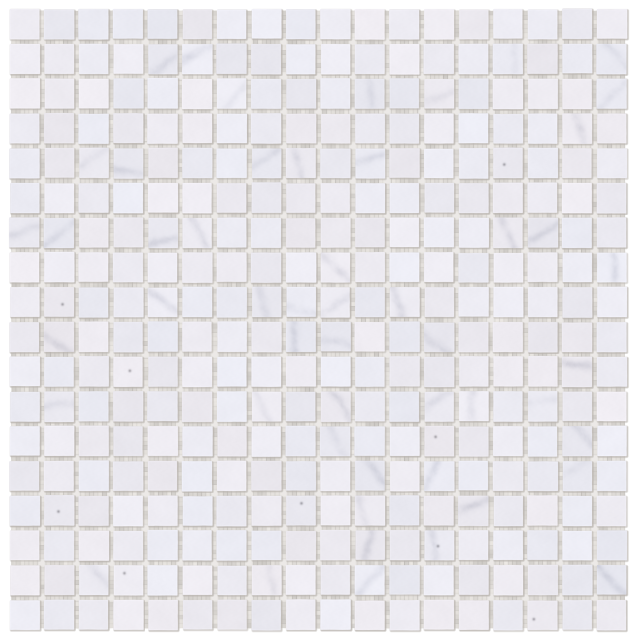
Reproduce this pattern procedurally as a Shadertoy shader.

```glsl
// Square white marble mosaic tiles on a woven mesh backing, 18 by 18, on white.
#define TILES 18.0
#define PITCH vec2(0.0543, 0.0543)
#define FIRST_CENTER vec2(0.0387, 0.0392)
#define TILE_HALF 0.432
#define CORNER 0.025
#define JITTER 0.022
#define STRANDS 8.0
#define MARBLE vec3(0.925, 0.920, 0.948)
#define MESH vec3(0.865, 0.852, 0.835)
#define KNOT vec3(0.925, 0.915, 0.905)
#define SHADE vec3(0.730, 0.710, 0.690)
#define VEIN_SHARE 0.16

float hash(vec2 p) {
    vec3 q = fract(vec3(p.xyx) * 0.1031);
    q += dot(q, q.yzx + 33.33);
    return fract((q.x + q.y) * q.z);
}

vec2 hash2(vec2 p) {
    return vec2(hash(p + 17.3), hash(p + 71.9));
}

float roundBox(vec2 p, vec2 halfSize, float r) {
    vec2 d = abs(p) - halfSize + r;
    return length(max(d, 0.0)) + min(max(d.x, d.y), 0.0) - r;
}

// Layered sines, each octave rotated and bent by the one before
float clouds(vec2 p) {
    float sum = 0.0, gain = 0.5;
    for (int i = 0; i < 4; i++) {
        sum += gain * sin(p.x + 1.3 * sin(p.y)) * cos(p.y * 0.8);
        p = mat2(1.5, 1.1, -1.1, 1.5) * p + sum + 2.7;
        gain *= 0.55;
    }
    return sum;
}

// Backing mesh: threads run across each joint, pale grout fills the crossings
vec3 meshColor(vec2 grid, vec2 p) {
    vec2 a = abs(p);
    bool level = a.y > a.x;
    float along = (level ? grid.x : grid.y) * STRANDS;
    float joint = level ? floor(grid.y) + 0.5 : floor(grid.x) + 90.0;
    float thread = hash(vec2(floor(along) + 200.0, joint));
    float groove = pow(abs(2.0 * fract(along) - 1.0), 4.0);
    vec3 col = MESH + (thread - 0.5) * 0.09 - groove * (level ? 0.07 : 0.03);
    col += 0.03 * clouds(grid * 5.0);
    return mix(col, KNOT, smoothstep(0.34, 0.45, min(a.x, a.y)));
}

// Stone face: tone and tint per tile, soft clouding, a few grey veins and pits
vec3 marbleColor(vec2 id, vec2 p) {
    float tone = hash(id + 5.0) - 0.5;
    float tint = hash(id + 41.0) - 0.5;
    vec2 q = p + 40.0 * hash2(id + 9.0);
    vec3 col = MARBLE + tone * 0.035 + tint * vec3(0.012, -0.003, -0.014);
    col += 0.008 * clouds(q * 4.0) + 0.005 * clouds(q * 27.0);

    float angle = hash(id + 63.0) * 3.1416;
    float across = dot(p, vec2(cos(angle), sin(angle)));
    across += 0.05 * clouds(q * 5.0) + 0.5 * (hash(id + 77.0) - 0.5);
    float hasVein = step(hash(id + 29.0), VEIN_SHARE);
    float strength = 0.03 + 0.07 * hash(id + 87.0);
    float vein = exp(-across * across * 70.0) * (0.7 + 0.5 * clouds(q * 6.0));
    col -= hasVein * strength * vein * vec3(1.1, 1.05, 0.9);

    vec2 pit = p - 0.5 * (hash2(id + 51.0) - 0.5);
    float hasPit = step(hash(id + 113.0), 0.025);
    return col - hasPit * 0.25 * exp(-dot(pit, pit) * 500.0);
}

void mainImage(out vec4 fragColor, in vec2 fragCoord) {
    vec2 uv = fragCoord / iResolution.xy;
    vec2 grid = (uv - FIRST_CENTER) / PITCH;
    vec2 id = clamp(floor(grid + 0.5), 0.0, TILES - 1.0);
    vec2 cell = grid - id;
    float aa = 0.7 / (min(iResolution.x, iResolution.y) * PITCH.x);

    // Hand-set tile with slightly uneven place, size and edges
    vec2 p = cell - JITTER * (hash2(id) - 0.5);
    vec2 halfSize = TILE_HALF + 0.018 * (hash2(id + 31.0) - 0.5);
    float wobble = 0.004 * clouds(grid * 9.0);
    float tile = roundBox(p, halfSize, CORNER) + wobble;

    // Mesh stops just short of the outer tile edges
    vec2 middle = vec2(0.5 * (TILES - 1.0));
    float sheet = roundBox(grid - middle, middle + 0.39, 0.0) + 3.0 * wobble;
    float onSheet = 1.0 - smoothstep(-aa, aa, sheet);
    vec3 col = mix(vec3(1.0), meshColor(grid, cell), onSheet);

    // Tile thickness and shadow show on the right and lower sides
    float shadow = roundBox(p - vec2(0.026, -0.026), halfSize, CORNER);
    float shade = 1.0 - smoothstep(-0.01, 0.05, shadow);
    col = mix(col, SHADE, shade * (0.55 + 0.3 * hash(id + 3.0)));

    vec3 face = marbleColor(id, p);
    face += 0.015 * smoothstep(-0.06, 0.0, tile);
    col = mix(col, face, 1.0 - smoothstep(-aa, aa, tile));
    fragColor = vec4(clamp(col, 0.0, 1.0), 1.0);
}
```
